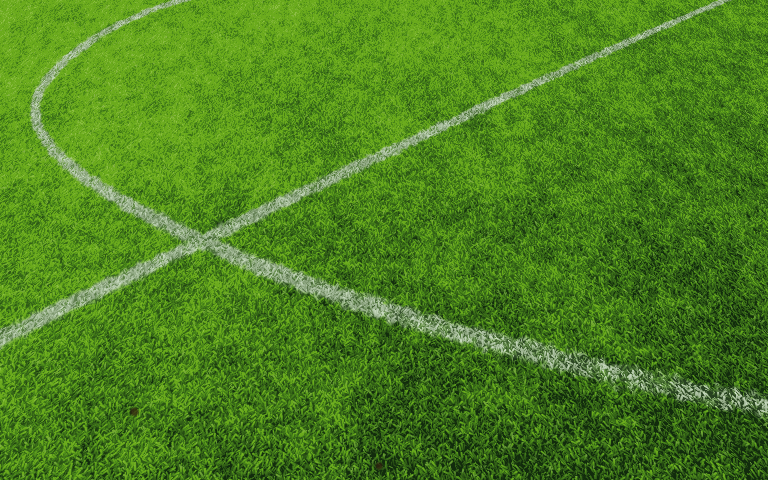
Reproduce this texture procedurally as a WebGL 1 fragment shader.

```glsl
precision highp float;
// Sunlit turf seen at a slant, with a straight chalk line crossing a curved one.
// Blades are short random strokes on a grid that shrinks with distance; the
// chalk lines are Bezier curves with ragged edges and worn, grassy gaps.
uniform vec2 u_resolution;

const float HORIZON = 1.9; // vanishing height, in canvas heights

float hash(vec2 p) {
  vec3 q = fract(vec3(p.xyx) * 0.1031);
  q += dot(q, q.yzx + 33.33);
  return fract((q.x + q.y) * q.z);
}

float noise(vec2 p) {
  vec2 i = floor(p);
  vec2 f = fract(p);
  f = f * f * (3.0 - 2.0 * f);
  float low = mix(hash(i), hash(i + vec2(1.0, 0.0)), f.x);
  float high = mix(hash(i + vec2(0.0, 1.0)), hash(i + 1.0), f.x);
  return mix(low, high, f.y);
}

float fbm(vec2 p) {
  float sum = 0.0;
  float amp = 0.5;
  for (int i = 0; i < 4; i++) {
    sum += amp * noise(p);
    p = p * 2.03 + vec2(17.3, 9.1);
    amp *= 0.5;
  }
  return sum / 0.9375;
}

float segmentDistance(vec2 p, vec2 a, vec2 b) {
  vec2 ab = b - a;
  float t = clamp(dot(p - a, ab) / dot(ab, ab), 0.0, 1.0);
  return length(p - a - ab * t);
}

float bezierDistance(vec2 p, vec2 a, vec2 b, vec2 c, vec2 d) {
  float nearest = 10.0;
  vec2 last = a;
  for (int i = 1; i <= 14; i++) {
    float t = float(i) / 14.0;
    float s = 1.0 - t;
    vec2 next = s * s * s * a + 3.0 * s * s * t * b + 3.0 * s * t * t * c + t * t * t * d;
    nearest = min(nearest, segmentDistance(p, last, next));
    last = next;
  }
  return nearest;
}

// Brightest blade over this point; zero where only shade shows.
float blades(vec2 p, float blur, float seed) {
  vec2 cell = floor(p);
  float tone = 0.0;
  for (int j = -1; j <= 1; j++) {
    for (int i = -1; i <= 1; i++) {
      vec2 id = cell + vec2(float(i), float(j));
      vec2 key = id + seed;
      vec2 mid = id + vec2(hash(key + 3.7), hash(key + 11.9));
      float lean = (hash(key + 23.1) - 0.5) * 2.4;
      vec2 along = vec2(sin(lean), cos(lean));
      float d = segmentDistance(p, mid - along * 0.5, mid + along * 0.5);
      float cover = 1.0 - smoothstep(0.21 - blur, 0.21 + blur, d);
      float rise = clamp(0.5 + 0.9 * dot(p - mid, along), 0.0, 1.0);
      float shade = (0.3 + 0.7 * hash(key + 41.3)) * (0.6 + 0.4 * rise);
      tone = max(tone, cover * shade);
    }
  }
  return tone;
}

vec3 grassColor(float t) {
  vec3 c = mix(vec3(0.07, 0.17, 0.05), vec3(0.20, 0.38, 0.09), smoothstep(0.0, 0.36, t));
  c = mix(c, vec3(0.29, 0.53, 0.10), smoothstep(0.32, 0.62, t));
  c = mix(c, vec3(0.42, 0.67, 0.11), smoothstep(0.56, 0.84, t));
  return mix(c, vec3(0.56, 0.75, 0.28), smoothstep(0.92, 1.3, t));
}

float bareSpot(vec2 p, vec2 center, float radius) {
  return 1.0 - smoothstep(0.4 * radius, radius, length(p - center));
}

void main() {
  vec2 p = gl_FragCoord.xy / u_resolution.y;
  float depth = HORIZON - p.y;
  vec2 ground = vec2((p.x - 0.8) / depth, -log(depth)) + 3.0;
  float pixel = 1.0 / (u_resolution.y * depth);

  // Turf: two sizes of blade, patchy growth, light falling from the upper left
  float tone = max(blades(ground * 180.0, clamp(180.0 * pixel, 0.05, 0.16), 5.0),
                   0.85 * blades(ground * 270.0, clamp(270.0 * pixel, 0.05, 0.16), 71.0));
  float patches = fbm(ground * 13.0) - 0.5;
  float clumps = fbm(ground * vec2(62.0, 80.0)) - 0.5;
  float speckle = noise(ground * 260.0 + 7.0);
  float light = 0.65 + 0.38 * (p.y - 0.5) - 0.19 * (p.x - 0.8);
  float contrast = mix(0.92, 0.54, p.y);
  float value = light + contrast * (tone - 0.48) + 0.28 * patches + 0.5 * clumps + 0.16 * (speckle - 0.5);
  vec3 color = grassColor(value);
  float straw = smoothstep(0.7, 0.95, noise(ground * 215.0)) * smoothstep(0.3, 0.7, tone);
  color = mix(color, vec3(0.52, 0.65, 0.36), 0.45 * straw);
  float bare = max(bareSpot(p, vec2(0.28, 0.142), 0.012), bareSpot(p, vec2(0.79, 0.029), 0.010));
  color = mix(color, vec3(0.20, 0.13, 0.06), 0.7 * bare);

  // Chalk: the straight line, then the curve in three joined pieces
  float line = bezierDistance(p, vec2(-0.02, 0.286), vec2(0.5, 0.535), vec2(1.0, 0.785), vec2(1.525, 1.006));
  float curve = bezierDistance(p, vec2(0.395, 1.004), vec2(0.229, 0.963), vec2(0.067, 0.85), vec2(0.073, 0.767));
  curve = min(curve, bezierDistance(p, vec2(0.073, 0.767), vec2(0.079, 0.667), vec2(0.25, 0.577), vec2(0.427, 0.494)));
  curve = min(curve, bezierDistance(p, vec2(0.427, 0.494), vec2(0.698, 0.369), vec2(1.208, 0.227), vec2(1.63, 0.146)));
  float across = min(line / mix(0.023, 0.0055, p.y), curve / mix(0.028, 0.006, p.y));
  float worn = smoothstep(0.4, 1.4, p.x) * (1.0 - p.y);
  float fray = 0.5 * noise(ground * 230.0) + 0.5 * noise(ground * 110.0) - 0.5;
  float paint = 1.0 - smoothstep(0.55, 1.25, across + fray * (0.8 + 0.6 * worn));
  float wear = 0.26 + 0.3 * worn;
  float grip = smoothstep(wear - 0.22, wear + 0.16, 0.6 * tone + 0.4 * noise(ground * 120.0));
  float dust = clamp(0.1 + 0.9 * tone + 0.6 * clumps + 0.4 * (speckle - 0.5), 0.0, 1.0);
  vec3 chalk = mix(vec3(0.46, 0.56, 0.40), vec3(0.80, 0.86, 0.78), dust);
  color = mix(color, chalk, paint * mix(0.45 - 0.3 * worn, 0.95, grip));

  gl_FragColor = vec4(color, 1.0);
}
```
